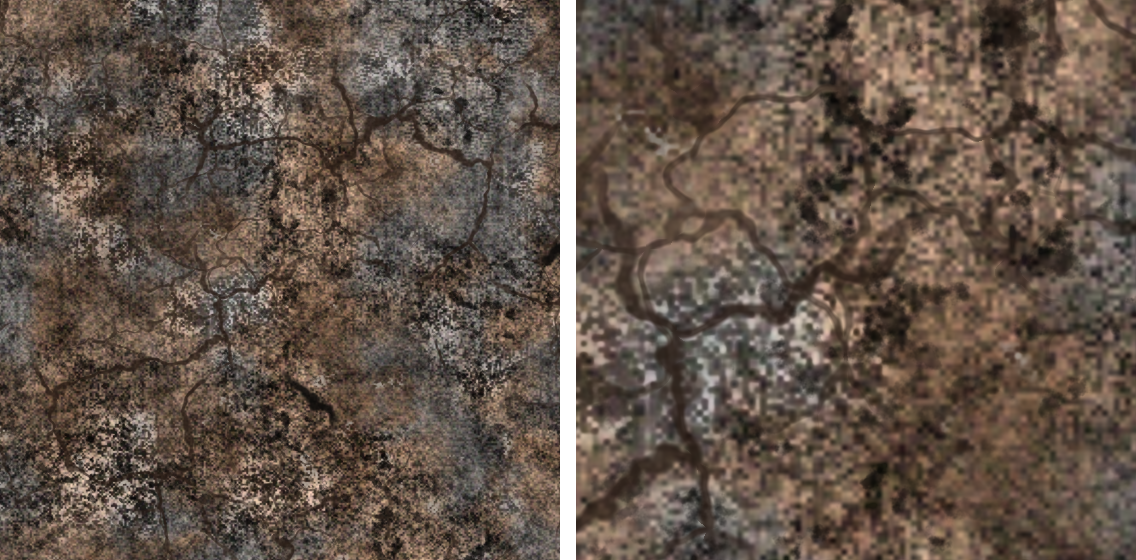
Left, the full canvas; right, a detail of the centre.
Give the GLSL for this texture, as a WebGL 1 fragment shader.

```glsl
precision highp float;
// Weathered brown-grey rock: grainy mottling, rusty stains, pale lichen and broken dark cracks.

uniform vec2 u_resolution;

float hash(vec2 p) {
  return fract(sin(dot(p, vec2(127.1, 311.7))) * 43758.5453);
}

vec2 hash2(vec2 p) {
  return vec2(hash(p), hash(p + 57.3));
}

float noise(vec2 p) {
  vec2 cell = floor(p);
  vec2 f = fract(p);
  f = f * f * (3.0 - 2.0 * f);
  return mix(mix(hash(cell), hash(cell + vec2(1.0, 0.0)), f.x),
             mix(hash(cell + vec2(0.0, 1.0)), hash(cell + 1.0), f.x), f.y);
}

// Layered noise, each octave turned to hide the lattice.
float fbm(vec2 p) {
  float sum = 0.0;
  float weight = 0.516;
  for (int i = 0; i < 5; i++) {
    sum += weight * noise(p);
    p = mat2(1.6, 1.2, -1.2, 1.6) * p + 7.7;
    weight *= 0.5;
  }
  return sum;
}

// Distance to the border between the two nearest cell points.
float cellBorder(vec2 p) {
  vec2 cell = floor(p);
  vec2 nearest = vec2(9.0);
  vec2 second = vec2(9.0);
  for (int y = -1; y <= 1; y++) {
    for (int x = -1; x <= 1; x++) {
      vec2 corner = cell + vec2(float(x), float(y));
      vec2 d = corner + 0.1 + 0.8 * hash2(corner) - p;
      if (dot(d, d) < dot(nearest, nearest)) {
        second = nearest;
        nearest = d;
      } else if (dot(d, d) < dot(second, second)) {
        second = d;
      }
    }
  }
  return (dot(second, second) - dot(nearest, nearest)) / (2.0 * length(second - nearest));
}

// Jagged cracks that fade in and out; width is in canvas units.
float cracks(vec2 p, float scale, float width) {
  vec2 bend = vec2(fbm(p * 9.0 + scale), fbm(p * 9.0 + scale + 31.0)) - 0.5;
  vec2 jag = vec2(noise(p * 75.0), noise(p * 75.0 + 43.0)) - 0.5;
  float border = cellBorder((p + 0.13 * bend + 0.008 * jag) * scale + scale) / scale;
  float presence = smoothstep(0.46, 0.62, fbm(p * 6.0 + scale * 3.0));
  float reach = width * (0.5 + presence);
  return presence * (1.0 - smoothstep(reach * 0.25, reach, border));
}

void main() {
  vec2 p = gl_FragCoord.xy / min(u_resolution.x, u_resolution.y);

  // Tone at three sizes: broad stains, mottling and grit.
  float broad = fbm(p * 5.0 + 3.0) - 0.5;
  float mottle = fbm(p * 27.0 + 11.0) - 0.5;
  float grit = 0.4 * noise(p * 135.0) + 0.6 * noise(p * 290.0 + 19.0) - 0.5;
  float rough = smoothstep(0.36, 0.64, fbm(p * 6.0 + 23.0));
  float shade = 1.04 + 0.75 * broad + 1.15 * mottle + mix(1.1, 1.9, rough) * grit;

  // Brown stone with slate and rust drifting through it.
  float slate = smoothstep(0.36, 0.66, fbm(p * 7.0 + 41.0));
  float rust = smoothstep(0.5, 0.7, fbm(p * 10.0 + 67.0));
  vec3 stone = mix(vec3(0.42, 0.345, 0.288), vec3(0.345, 0.332, 0.322), slate);
  stone = mix(stone, vec3(0.35, 0.26, 0.195), 0.65 * rust);
  vec3 speckle = vec3(noise(p * 180.0 + 5.0), noise(p * 180.0 + 29.0), noise(p * 180.0 + 53.0)) - 0.5;
  vec3 color = stone * max(shade, 0.3) + 0.045 * speckle;

  // Pale lichen, broken up by the grit, with a few bright chips.
  float lichen = smoothstep(0.53, 0.72, fbm(p * 9.0 + 83.0));
  float flecks = smoothstep(-0.12, 0.25, grit + 0.7 * mottle);
  color += vec3(0.20, 0.20, 0.205) * lichen * flecks;
  float chips = smoothstep(0.69, 0.8, fbm(p * 22.0 + 97.0));
  color = mix(color, vec3(0.68, 0.66, 0.63), 0.7 * chips * flecks);

  // Dark pits gathered in the rough patches.
  float pits = smoothstep(0.57, 0.73, fbm(p * 55.0 + 101.0));
  color *= 1.0 - 0.65 * pits * mix(0.25, 1.0, rough);

  // Main cracks, finer veins and rare deep gaps.
  color = mix(color, vec3(0.15, 0.10, 0.075), 0.75 * cracks(p, 4.5, 0.0055));
  color = mix(color, vec3(0.17, 0.12, 0.09), 0.55 * cracks(p, 10.0, 0.0035));
  float gaps = cracks(p, 3.2, 0.011) * smoothstep(0.6, 0.68, fbm(p * 4.0 + 131.0));
  color = mix(color, vec3(0.05, 0.045, 0.04), 0.9 * gaps);

  gl_FragColor = vec4(clamp(color, 0.0, 1.0), 1.0);
}
```
